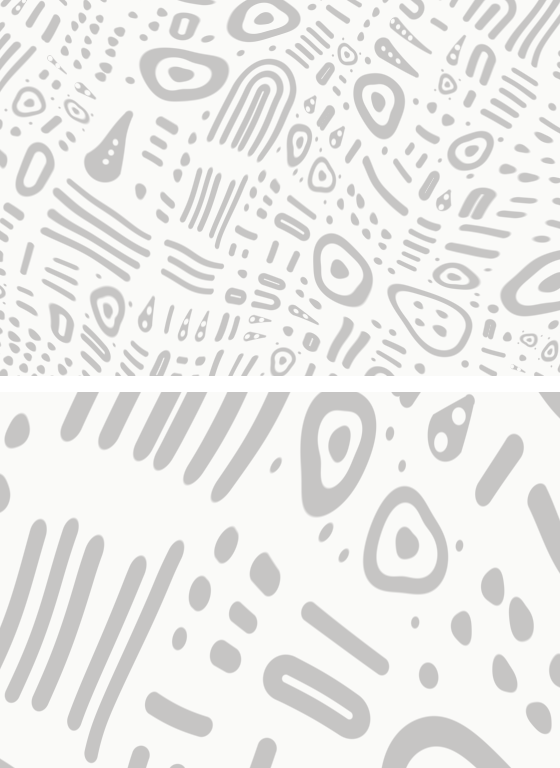
Top: the whole. Bottom: its middle third, enlarged.
This pattern is drawn by a WebGL 2 fragment shader. Its source:

```glsl
#version 300 es
precision highp float;

uniform vec2 u_resolution;
out vec4 fragColor;

const vec3 PAPER = vec3(0.982, 0.981, 0.974);
const vec3 INK = vec3(0.776, 0.772, 0.768);
const float ROOT = 0.43;     // side of an undivided block
const float GAP = 0.0095;    // clear margin around a motif
const float PEN = 0.0088;    // half width of a stroke
const float PITCH = 0.035;   // distance between strokes

struct Leaf { vec2 p; vec2 halfSize; float seed; };

float hash(vec2 v) {
    vec3 q = fract(vec3(v.xyx) * vec3(0.1031, 0.1030, 0.0973));
    q += dot(q, q.yzx + 33.33);
    return fract((q.x + q.y) * q.z);
}

float pick(float seed, float salt) {
    return hash(vec2(seed * 917.3 + 3.1, salt * 13.7 + 5.3));
}

float noise(vec2 p) {
    vec2 i = floor(p), f = fract(p);
    f = f * f * (3.0 - 2.0 * f);
    vec2 e = vec2(1.0, 0.0);
    return mix(mix(hash(i), hash(i + e), f.x),
               mix(hash(i + e.yx), hash(i + e.xx), f.x), f.y);
}

// Splits staggered blocks at random; the long side of a leaf becomes y.
Leaf findLeaf(vec2 p) {
    p.x += ROOT * hash(vec2(floor(p.y / ROOT), 7.0));
    vec2 cell = floor(p / ROOT);
    vec2 lo = cell * ROOT, hi = lo + ROOT;
    float seed = hash(cell + 40.0);
    for (int i = 0; i < 5; i++) {
        if (i > 1 && pick(seed, 1.0) < 0.3) break;
        vec2 size = hi - lo;
        int axis = size.x * mix(0.65, 1.5, pick(seed, 2.0)) > size.y ? 0 : 1;
        float cut = mix(lo[axis], hi[axis], mix(0.4, 0.6, pick(seed, 3.0)));
        bool below = p[axis] < cut;
        if (below) hi[axis] = cut; else lo[axis] = cut;
        seed = pick(seed, below ? 4.0 : 5.0);
    }
    vec2 local = p - 0.5 * (lo + hi), b = 0.5 * (hi - lo) - GAP;
    if (b.x > b.y) { local = local.yx; b = b.yx; }
    return Leaf(local, b, seed);
}

float blob(vec2 p, vec2 b, float phase) {
    float a = atan(p.y, p.x);
    float r = 0.9 + 0.07 * cos(3.0 * a + phase) + 0.03 * cos(2.0 * a - phase);
    return (length(p / b) - r) * b.x;
}

float band(float d, float halfWidth) { return abs(d + halfWidth) - halfWidth; }

// Parallel strokes of uneven length running along y.
float strokes(vec2 p, vec2 b, float seed) {
    float n = max(1.0, floor(2.0 * b.x / PITCH + 0.3));
    float pitch = 2.0 * b.x / n;
    float i = clamp(floor((p.x + b.x) / pitch), 0.0, n - 1.0);
    float reach = b.y * mix(0.68, 1.0, pick(seed, i + 20.0)) - PEN;
    float x = p.x + b.x - (i + 0.5) * pitch + 0.004 * sin(p.y * 28.0 + seed * 40.0);
    float pen = PEN * mix(0.8, 1.2, pick(seed, i + 40.0));
    return length(vec2(x, max(abs(p.y) - reach, 0.0))) - pen;
}

float dots(vec2 p, vec2 b, float seed) {
    vec2 n = max(vec2(1.0), floor(2.0 * b / 0.041));
    vec2 pitch = 2.0 * b / n;
    vec2 i = clamp(floor((p + b) / pitch), vec2(0.0), n - 1.0);
    float h = pick(seed, i.x + 9.0 * i.y + 60.0);
    vec2 jitter = 0.005 * vec2(cos(h * 50.0), sin(h * 50.0));
    vec2 q = p + b - (i + 0.5) * pitch - jitter;
    return blob(q, vec2(mix(0.011, 0.0155, h)) * vec2(1.0, 1.15), h * 30.0);
}

// Nested arches with round feet.
float arches(vec2 p, vec2 b) {
    float depth = b.x - PEN - length(vec2(p.x, max(p.y - b.y + b.x, 0.0)));
    float n = floor((b.x - PEN) / PITCH);
    float i = clamp(round(depth / PITCH), 0.0, n);
    return length(vec2(depth - i * PITCH, max(PEN - b.y - p.y, 0.0))) - PEN;
}

float capsule(vec2 p, vec2 b) {
    return length(vec2(p.x, max(abs(p.y) - b.y + b.x, 0.0))) - b.x;
}

// Tapered solid club with a row of holes.
float club(vec2 p, vec2 b) {
    float reach = b.y - b.x;
    float t = clamp(0.5 + 0.5 * p.y / reach, 0.0, 1.0);
    float body = length(vec2(p.x, max(abs(p.y) - reach, 0.0))) - b.x * mix(0.85, 0.22, t);
    float y = (round(clamp(p.y, -reach, -0.1 * reach) / 0.026)) * 0.026;
    return max(body, 0.007 - length(vec2(p.x, p.y - y)));
}

float roundMotif(vec2 p, vec2 b, float seed) {
    float phase = seed * 60.0, kind = pick(seed, 10.0);
    if (kind > 0.86) return dots(p, b, seed);
    if (kind > 0.70) return strokes(p, b, seed);
    if (kind > 0.54) return arches(p, b);
    float outer = blob(p, b, phase);
    float corner = b.x * mix(0.09, 0.13, pick(seed, dot(sign(p), vec2(1.0, 2.0)) + 15.0));
    float d = length(abs(p) - b + corner) - corner;
    if (kind > 0.42 && b.x > 0.06) {
        float seeds = dots(p, b * 0.48, seed);
        return min(d, min(band(outer, PEN), seeds));
    }
    d = min(d, band(outer, b.x * mix(0.13, 0.19, pick(seed, 11.0))));
    return min(d, blob(p, b * 0.29, phase + 1.0));
}

float longMotif(vec2 p, vec2 b, float seed) {
    float kind = pick(seed, 10.0);
    if (kind > 0.80) return strokes(p.yx, b.yx, seed);
    if (kind > 0.52) return strokes(p, b, seed);
    if (kind > 0.40) return dots(p, b, seed);
    if (kind > 0.25) return club(p, b);
    if (kind > 0.14) return arches(p, b);
    float core = capsule(p, max(b - 2.2 * PITCH * 0.5, vec2(0.004)));
    return min(band(capsule(p, b), PEN), b.x > 0.05 ? core : 1.0);
}

void main() {
    vec2 p = gl_FragCoord.xy / u_resolution.y;

    // Tilt and bend the plane so the blocks flow organically.
    vec2 bend = vec2(noise(p * 2.6 + 11.0), noise(p * 2.6 + 47.0)) - 0.5;
    vec2 ripple = vec2(noise(p * 8.0 + 3.0), noise(p * 8.0 + 29.0)) - 0.5;
    p = mat2(0.88, 0.475, -0.475, 0.88) * p + 0.19 * bend + 0.025 * ripple;

    Leaf leaf = findLeaf(p + 2.0);
    bool isLong = leaf.halfSize.y > 1.5 * leaf.halfSize.x;
    float d = isLong ? longMotif(leaf.p, leaf.halfSize, leaf.seed)
                     : roundMotif(leaf.p, leaf.halfSize, leaf.seed);

    float soft = 1.0 / u_resolution.y;
    fragColor = vec4(mix(INK, PAPER, smoothstep(-soft, soft, d)), 1.0);
}
```
